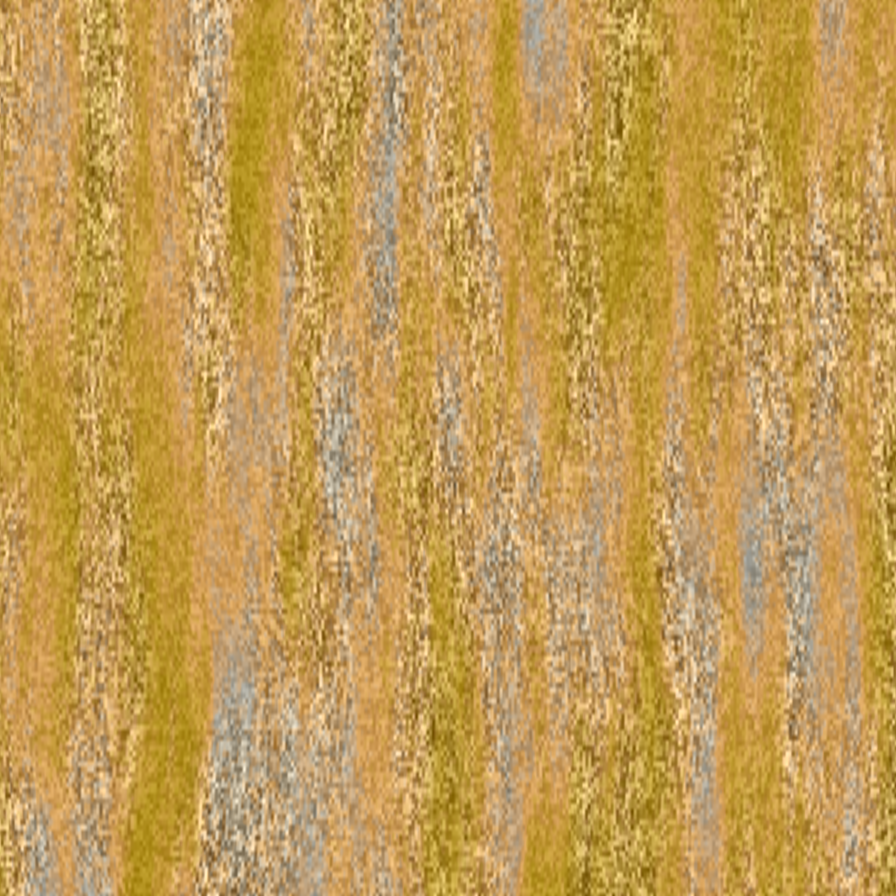
Give the GLSL for this texture, as a WebGL 2 fragment shader.

```glsl
#version 300 es
precision highp float;
// Weathered ochre surface: soft vertical colour streaks under fine, thready grain.

uniform vec2 u_resolution;
out vec4 fragColor;

const vec3 OLIVE  = vec3(0.69, 0.56, 0.11);
const vec3 GOLD   = vec3(0.76, 0.59, 0.21);
const vec3 ORANGE = vec3(0.83, 0.62, 0.34);
const vec3 TAN    = vec3(0.75, 0.62, 0.46);
const vec3 SLATE  = vec3(0.64, 0.64, 0.61);
const vec3 CHALK  = vec3(0.74, 0.63, 0.45);

// Integer hash of a lattice cell, from 0 to 1.
float hash(ivec2 cell, uint seed) {
    uint h = uint(cell.x) * 1597u + uint(cell.y) * 51749u + seed * 7919u;
    h = (h ^ (h >> 15)) * 739397u;
    h = (h ^ (h >> 13)) * 960493u;
    h ^= h >> 16;
    return float(h & 65535u) / 65535.0;
}

// Smoothly interpolated value noise.
float valueNoise(vec2 p, uint seed) {
    ivec2 cell = ivec2(floor(p));
    vec2 f = fract(p);
    f = f * f * (3.0 - 2.0 * f);
    float low  = mix(hash(cell, seed), hash(cell + ivec2(1, 0), seed), f.x);
    float high = mix(hash(cell + ivec2(0, 1), seed), hash(cell + ivec2(1, 1), seed), f.x);
    return mix(low, high, f.y);
}

// Layered noise; its mean is 0.5.
float fbm(vec2 p, int octaves, uint seed) {
    float sum = 0.0, total = 0.0, weight = 1.0;
    for (int i = 0; i < octaves; i++) {
        sum += weight * valueNoise(p, seed + uint(i));
        total += weight;
        weight *= 0.6;
        p = p * 2.03 + 17.3;
    }
    return sum / total;
}

// Colour ramp from olive through gold and orange to slate.
vec3 streakColour(float tone) {
    vec3 c = mix(OLIVE, GOLD, smoothstep(0.10, 0.38, tone));
    c = mix(c, ORANGE, smoothstep(0.36, 0.58, tone));
    c = mix(c, TAN, smoothstep(0.58, 0.78, tone));
    return mix(c, SLATE, smoothstep(0.78, 1.04, tone));
}

void main() {
    vec2 uv = gl_FragCoord.xy / u_resolution;

    // Slight sideways drift keeps the streaks from being ruler straight.
    float drift = 0.02 * (fbm(uv * vec2(4.0, 4.0), 2, 11u) - 0.5);
    vec2 p = uv + vec2(drift, 0.0);

    // Broad streaks and finer vertical fibres.
    float streak = fbm(p * vec2(18.0, 2.4), 3, 23u) - 0.5;
    float fibre = fbm(p * vec2(75.0, 6.0), 2, 37u) - 0.5;

    // Grain gathers in thin tall strands that fade out gradually.
    float strands = fbm(p * vec2(17.0, 3.0) + 5.0, 3, 51u);
    float roughness = smoothstep(0.30, 0.85, strands + 0.45 * fibre);

    // Fine grains strung along narrow threads, in light and in hue.
    float grain = valueNoise(p * vec2(300.0, 170.0), 67u) - 0.5;
    float thread = valueNoise(p * vec2(215.0, 42.0), 71u) - 0.5;
    float hueGrain = valueNoise(p * vec2(260.0, 120.0), 83u) - 0.5;

    float tone = 0.50 + 1.60 * streak + 0.30 * fibre;
    tone += hueGrain * mix(0.20, 0.50, roughness);
    vec3 colour = streakColour(tone);

    // Rough strands are paler and greyer, with cream lights and brown darks.
    colour = mix(colour, CHALK, 0.50 * roughness);
    float relief = grain * mix(0.16, 0.50, roughness);
    relief += thread * mix(0.05, 0.30, roughness);
    colour += relief * vec3(0.90, 0.92, 0.92);

    fragColor = vec4(clamp(colour, 0.0, 1.0), 1.0);
}
```
